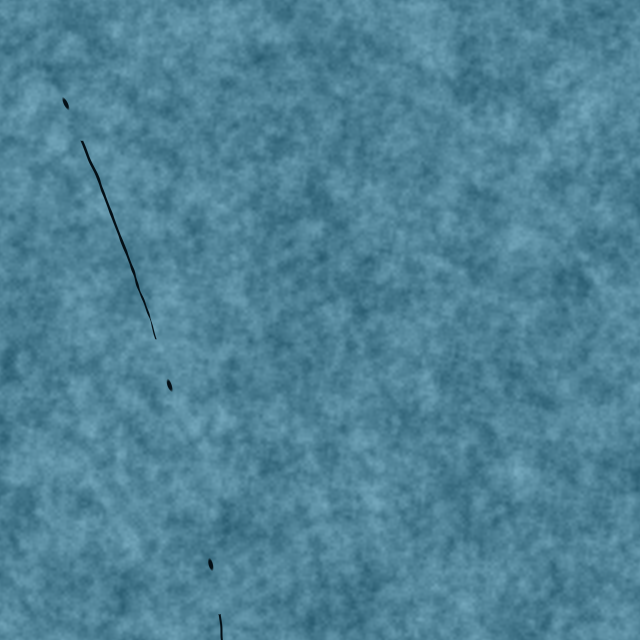
This texture is drawn by a WebGL 1 fragment shader. Its source:

```glsl
precision highp float;

uniform vec2 u_resolution;

const vec3 BASE_COLOR = vec3(0.314, 0.515, 0.595);
const vec3 SCRATCH_COLOR = vec3(0.015, 0.06, 0.085);
const float CONTRAST = 0.112;
const float COARSE_FREQUENCY = 8.0;
const float OCTAVE_RATIO = 1.9;
const float PEAK_OCTAVE = 2.9;
const float OCTAVE_FALLOFF = 0.16;
const float STROKE_HALF_WIDTH = 0.0021;
const float TAIL_HALF_WIDTH = 0.0015;
const vec2 SPECK_RADII = vec2(0.0032, 0.0085);
const float WOBBLE = 0.003;

float hash(vec2 p) {
  return fract(sin(dot(p, vec2(127.1, 311.7))) * 43758.5453);
}

float noise(vec2 p) {
  vec2 cell = floor(p);
  vec2 f = fract(p);
  vec2 w = f * f * (3.0 - 2.0 * f);
  float bottom = mix(hash(cell), hash(cell + vec2(1.0, 0.0)), w.x);
  float top = mix(hash(cell + vec2(0.0, 1.0)), hash(cell + 1.0), w.x);
  return mix(bottom, top, w.y);
}

// Band-limited mottling, strongest in the middle octaves
float mottle(vec2 p) {
  mat2 turn = mat2(0.8, 0.6, -0.6, 0.8);
  vec2 q = p * COARSE_FREQUENCY;
  float sum = 0.0;
  for (int i = 0; i < 6; i++) {
    float offset = float(i) - PEAK_OCTAVE;
    float weight = exp(-OCTAVE_FALLOFF * offset * offset);
    sum += weight * (noise(q) - 0.5);
    q = turn * q * OCTAVE_RATIO + 17.3;
  }
  return sum;
}

// Horizontal position of the scratch at a given height
float scratchPath(float y) {
  float wobble = WOBBLE * (noise(vec2(y * 40.0, 3.0)) - 0.5);
  return 0.348 - 0.13 * y - 0.195 * y * y + wobble;
}

float strokeDistance(float across, float y, float bottom, float top, float halfWidth) {
  return max(abs(across) - halfWidth, max(bottom - y, y - top));
}

float speckDistance(float across, float along) {
  return (length(vec2(across, along) / SPECK_RADII) - 1.0) * SPECK_RADII.x;
}

float scratchDistance(vec2 p) {
  float across = (p.x - scratchPath(p.y)) * 0.95;

  // Long stroke that thins and breaks up towards its lower end
  float body = smoothstep(0.46, 0.62, p.y);
  float rough = noise(vec2(p.y * 90.0, 8.0));
  float halfWidth = STROKE_HALF_WIDTH * mix(0.1 + rough, 0.8 + 0.3 * rough, body);
  float d = strokeDistance(across, p.y, 0.47, 0.78, halfWidth);

  // Short tail leaving the lower edge
  d = min(d, strokeDistance(across, p.y, -0.1, 0.04, TAIL_HALF_WIDTH));

  // Isolated specks along the same path
  for (int i = 0; i < 3; i++) {
    float k = float(i);
    float height = 0.838 - 0.52 * k + 0.08 * k * k;
    d = min(d, speckDistance(across, p.y - height));
  }
  return d;
}

void main() {
  float shortSide = min(u_resolution.x, u_resolution.y);
  vec2 p = gl_FragCoord.xy / shortSide;
  float edge = 0.7 / shortSide;

  vec3 color = BASE_COLOR + CONTRAST * mottle(p);
  float scratch = 1.0 - smoothstep(-edge, edge, scratchDistance(p));
  color = mix(color, SCRATCH_COLOR, scratch);

  gl_FragColor = vec4(color, 1.0);
}
```
